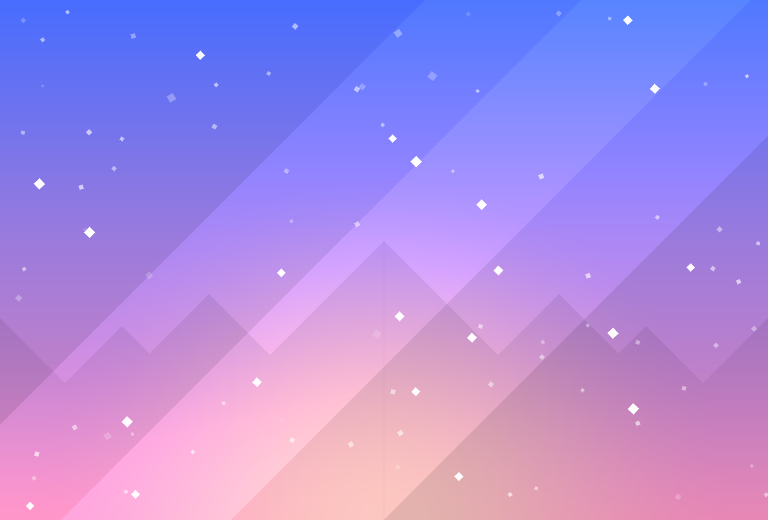
A Shadertoy shader for this background:

```glsl
// Dusk sky: a blue-to-pink gradient with a peach glow, two overlapping diagonal
// light beams, a mirrored zigzag ridge and scattered diamond sparkles.
// Lengths are in canvas heights; sparkles come from hashed, jittered grid cells.

const vec3 SKY_TOP = vec3(0.28, 0.425, 1.00);
const vec3 SKY_MID = vec3(0.605, 0.48, 0.865);
const vec3 SKY_LOW = vec3(0.91, 0.53, 0.71);
const vec3 GLOW_COLOR = vec3(0.89, 0.70, 0.68);
const vec3 RIDGE_TINT = vec3(0.925, 0.92, 0.93);
const float MID_HEIGHT = 0.54;
const float GLOW_RADIUS = 0.68;
const vec2 BEAM_A = vec2(0.817, 1.444);   // start and end along the diagonal
const vec2 BEAM_B = vec2(1.117, 1.738);
const float BEAM_GAIN = 0.11;
const float SEAM_DARKEN = 0.02;
// Peaks as (distance from the centre, height)
const vec2 PEAKS[4] = vec2[4](vec2(0.0, 0.5365), vec2(0.3365, 0.4346),
                              vec2(0.504, 0.373), vec2(0.7385, 0.3885));

vec3 hash3(vec2 cell) {
    vec3 q = fract(cell.xyx * vec3(0.1031, 0.1030, 0.0973));
    q += dot(q, q.yxz + 33.33);
    return fract((q.xxy + q.yzz) * q.zyx);
}

vec3 skyColor(vec2 p, float centerX) {
    vec3 sky = p.y > MID_HEIGHT
        ? mix(SKY_MID, SKY_TOP, (p.y - MID_HEIGHT) / (1.0 - MID_HEIGHT))
        : mix(SKY_LOW, SKY_MID, p.y / MID_HEIGHT);
    float reach = length(p - vec2(centerX, 0.0)) / GLOW_RADIUS;
    return mix(sky, GLOW_COLOR, 1.0 - smoothstep(0.0, 1.0, reach));
}

float beamMask(float diagonal, vec2 span, float aa) {
    return smoothstep(-aa, aa, diagonal - span.x)
         * smoothstep(-aa, aa, span.y - diagonal);
}

float ridgeHeight(float offset) {
    float height = 0.0;
    for (int i = 0; i < 4; i++)
        height = max(height, PEAKS[i].y - abs(offset - PEAKS[i].x));
    return height;
}

// One diamond in a share of the cells; size and alpha hold their ranges.
float sparkles(vec2 p, float cells, float share, vec2 size, vec2 alpha,
               float tilt, float seed, float aa) {
    vec2 grid = p * cells;
    vec2 id = floor(grid);
    vec3 place = hash3(id + seed);
    vec3 look = hash3(id + seed + 57.0);
    if (place.z > share) return 0.0;
    vec2 q = (fract(grid) - mix(vec2(0.12), vec2(0.88), place.xy)) / cells;
    float angle = tilt * (look.x - 0.5);
    q = mat2(cos(angle), sin(angle), -sin(angle), cos(angle)) * q;
    float dist = abs(q.x) + abs(q.y) - mix(size.x, size.y, look.y);
    return mix(alpha.x, alpha.y, look.z) * (1.0 - smoothstep(-aa, aa, dist));
}

void mainImage(out vec4 fragColor, in vec2 fragCoord) {
    vec2 p = fragCoord / iResolution.y;
    float pixel = 1.0 / iResolution.y;
    float aa = 0.75 * pixel;
    float centerX = 0.5 * iResolution.x / iResolution.y;
    float offset = abs(p.x - centerX);
    vec3 color = skyColor(p, centerX);

    // Ridge, fading towards the ground, with a faint central seam
    float height = ridgeHeight(offset);
    float ridge = smoothstep(-aa, aa, height - p.y);
    color *= mix(vec3(1.0), RIDGE_TINT, ridge * smoothstep(0.02, 0.40, p.y));
    color *= 1.0 - SEAM_DARKEN * ridge * (1.0 - smoothstep(0.0, 1.5 * pixel, offset));

    // Light beams
    float diagonal = p.x + 1.0 - p.y;
    float beams = beamMask(diagonal, BEAM_A, aa) + beamMask(diagonal, BEAM_B, aa);
    color = min(color * (1.0 + BEAM_GAIN * beams), 1.0);

    // Sparkles: bright, small and faint layers
    float bright = sparkles(p, 7.0, 0.36, vec2(0.008, 0.0115), vec2(0.95, 1.0), 0.1, 11.0, aa);
    float small = sparkles(p, 10.0, 0.30, vec2(0.004, 0.0065), vec2(0.35, 0.65), 1.2, 83.0, aa);
    float faint = sparkles(p, 8.0, 0.22, vec2(0.003, 0.010), vec2(0.12, 0.35), 0.6, 149.0, aa);
    color = mix(color, vec3(1.0), max(bright, max(small, faint)));

    fragColor = vec4(color, 1.0);
}
```
